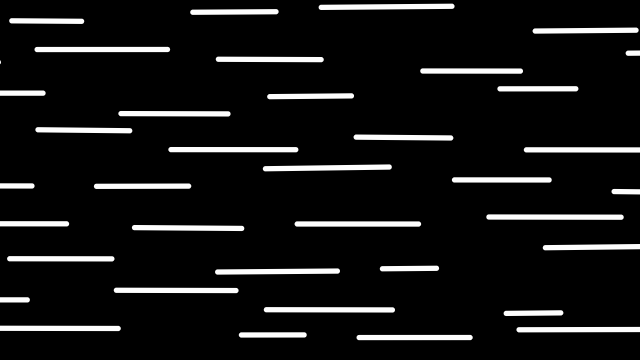
Write a Shadertoy shader that draws this pattern.

```glsl
// Scattered white round-capped dashes, nearly level, on black.
// Staggered rows are cut into cells; each cell holds one capsule with hashed
// length, place and tilt, kept inside its cell so one lookup is enough.

// Four random values in 0..1 per cell, by integer mixing.
vec4 hashCell(ivec2 cell) {
    uvec4 v = uvec4(uvec2(cell + 64), 17u, 5u) * 1664525u + 1013904223u;
    v += v.yzxy * v.wxyz;
    v ^= v >> 16u;
    v += v.yzxy * v.wxyz;
    v ^= v >> 16u;
    return vec4(v >> 8u) / 16777216.0;
}

// Distance to a capsule centred at the origin, running along a unit axis.
float capsule(vec2 p, vec2 axis, float halfLength, float radius) {
    float along = clamp(dot(p, axis), -halfLength, halfLength);
    return length(p - axis * along) - radius;
}

void mainImage(out vec4 fragColor, in vec2 fragCoord) {
    float pixel = 1.0 / iResolution.y;
    vec2 p = fragCoord * pixel;
    vec2 cellSize = vec2(0.5, 1.0 / 9.0);
    float radius = 0.0073;

    // Stagger every row by a golden step so that dashes interleave.
    float row = floor(p.y / cellSize.y);
    p.x += cellSize.x * fract(row * 0.382 + 0.25);
    vec2 cell = vec2(floor(p.x / cellSize.x), row);
    vec2 local = p - (cell + 0.5) * cellSize;
    vec4 rnd = hashCell(ivec2(cell));

    // Short dashes may wander further sideways than long ones.
    float halfLength = mix(0.07, 0.19, rnd.x);
    vec2 room = vec2(0.5 * cellSize.x - halfLength - radius - 0.012,
                     0.36 * cellSize.y);
    vec2 centre = (rnd.yz * 2.0 - 1.0) * room;

    // Most dashes are almost flat, a few lean slightly.
    float lean = rnd.w * 2.0 - 1.0;
    vec2 axis = normalize(vec2(1.0, 0.015 * lean * abs(lean)));

    float d = capsule(local - centre, axis, halfLength, radius);
    float ink = clamp(0.5 - d / pixel, 0.0, 1.0);
    fragColor = vec4(vec3(0.995 * ink), 1.0);
}
```
